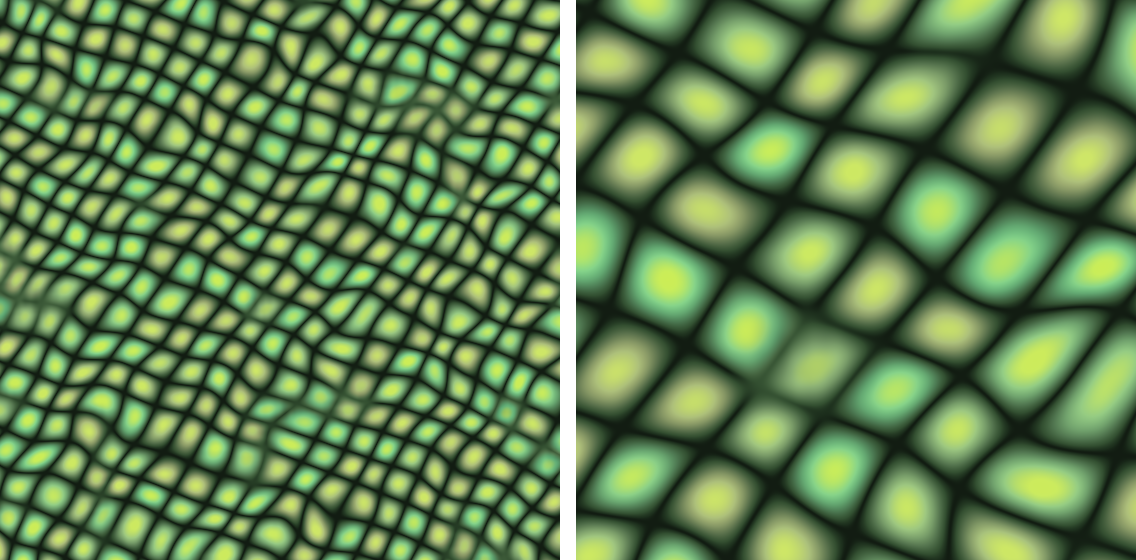
Left: the whole. Right: its middle third, enlarged.
Give the GLSL for this pattern, as a WebGL 2 fragment shader.

```glsl
#version 300 es
precision highp float;

uniform vec2 u_resolution;
out vec4 fragColor;

const float PI = 3.14159265;

// Lattice steps, in canvas units
const vec2 STEP_ALONG = vec2(0.0485, -0.0195);
const vec2 STEP_ACROSS = vec2(0.0295, 0.0490);

// Tints added to the lit part of a cell
const vec3 TEAL_TINT = vec3(-0.10, 0.03, 0.05);
const vec3 KHAKI_TINT = vec3(0.06, -0.05, -0.01);
const vec3 YELLOW_TINT = vec3(0.07, 0.00, -0.14);

float hash(vec2 p) {
    vec3 q = fract(p.xyx * 0.1031);
    q += dot(q, q.yzx + 33.33);
    return fract((q.x + q.y) * q.z);
}

float noise(vec2 p) {
    vec2 cell = floor(p);
    vec2 f = fract(p);
    f = f * f * (3.0 - 2.0 * f);
    float low = mix(hash(cell), hash(cell + vec2(1, 0)), f.x);
    float high = mix(hash(cell + vec2(0, 1)), hash(cell + vec2(1, 1)), f.x);
    return mix(low, high, f.y);
}

// Two independent noises, centred on zero
vec2 noisePair(vec2 p) {
    return vec2(noise(p + 17.3), noise(p + 71.9)) - 0.5;
}

// Bend the lattice with a broad sway and a local squeeze
vec2 warp(vec2 q, float sway, float squeeze) {
    return q + sway * noisePair(q * 0.19) + squeeze * noisePair(q * 0.67 + 40.0);
}

// Rounded dome per cell, falling to zero on the lattice lines
float dome(vec2 q, float softness) {
    vec2 wave = sin(PI * q);
    float h = wave.x * wave.y;
    return sqrt(h * h + softness * softness) - softness;
}

// Fine horizontal and vertical streaks
float weave(vec2 p) {
    return noise(p * vec2(30.0, 110.0)) + noise(p * vec2(110.0, 30.0) + 9.0) - 1.0;
}

// Colour ramp from the dark gaps to the bright centres
vec3 ramp(float t) {
    const vec3 tones[7] = vec3[7](
        vec3(0.07, 0.11, 0.07), vec3(0.11, 0.18, 0.11), vec3(0.20, 0.31, 0.19),
        vec3(0.33, 0.46, 0.30), vec3(0.47, 0.63, 0.40), vec3(0.62, 0.80, 0.49),
        vec3(0.76, 0.92, 0.46));
    const float stops[7] = float[7](0.0, 0.03, 0.12, 0.28, 0.46, 0.67, 0.93);
    vec3 color = tones[0];
    for (int i = 1; i < 7; i++) {
        float blend = clamp((t - stops[i - 1]) / (stops[i] - stops[i - 1]), 0.0, 1.0);
        color = mix(color, tones[i], blend);
    }
    return color;
}

void main() {
    vec2 p = gl_FragCoord.xy / min(u_resolution.x, u_resolution.y);

    // Warped lattice and its cells
    vec2 q = warp(inverse(mat2(STEP_ALONG, STEP_ACROSS)) * p, 0.8, 0.58);
    vec2 id = floor(q);
    float tealness = smoothstep(0.15, 0.95, hash(id + 5.0));
    float gain = mix(0.90, 1.06, hash(id + 83.0));

    // Teal cells rise steeply, khaki cells more gently
    float height = gain * pow(dome(q, 0.06), mix(1.08, 0.88, tealness));

    // Hazy patches lose contrast and show the weave
    float haze = 0.45 * smoothstep(0.70, 0.98, noise(p * 11.0 + 3.0));
    float tone = mix(height, 0.38, haze);
    tone += weave(p) * (0.05 * height + 0.12 * haze);

    // Tint the slopes, then warm the centres
    float slope = smoothstep(0.05, 0.60, height);
    float core = smoothstep(0.62, 1.0, height);
    vec3 color = ramp(tone);
    color += slope * mix(KHAKI_TINT, TEAL_TINT, tealness) * (1.0 - 0.7 * core);
    color += core * YELLOW_TINT * mix(0.4, 1.0, tealness);

    fragColor = vec4(clamp(color, 0.0, 1.0), 1.0);
}
```
